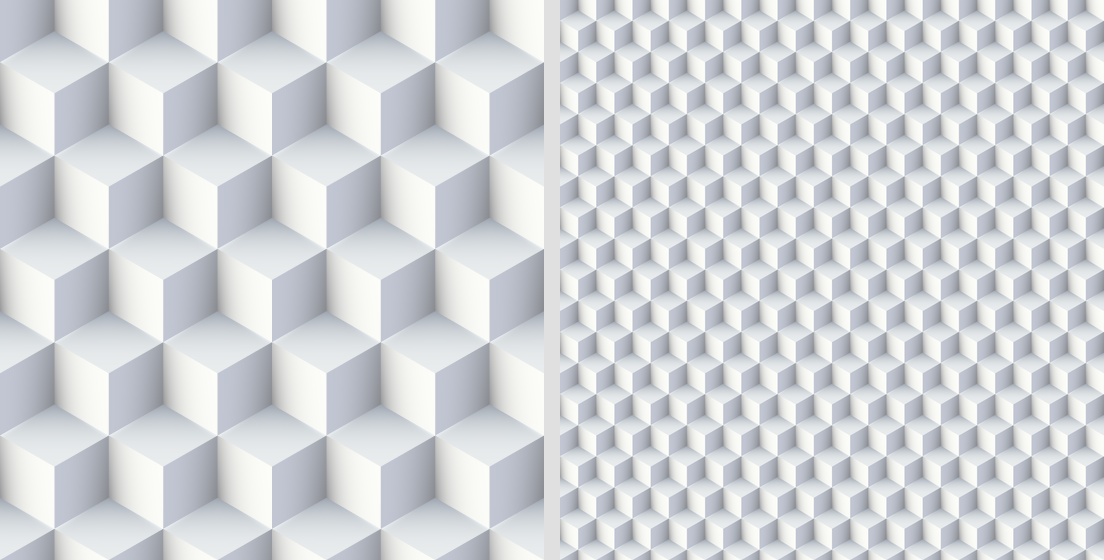
Left, the tile; right, the same tile 3 across and 3 down.
Give the GLSL for this pattern, as a WebGL 1 fragment shader.

```glsl
precision highp float;
uniform vec2 u_resolution;

// Hexagon-local position: x in -1..1, y in -1..1, cube corner at the origin.
vec2 hexLocal(vec2 uv) {
  vec2 period = vec2(2.0, 3.0);
  vec2 p = uv * vec2(5.0, 3.0) * period;
  vec2 a = mod(p, period) - 0.5 * period;
  vec2 b = mod(p + 0.5 * period, period) - 0.5 * period;
  return abs(a.y) + 0.5 * abs(a.x) < 1.0 ? a : b;
}

// Top face: darkens toward its back corner, with a glint on the side tips.
vec3 topFace(vec2 q) {
  float side = abs(q.x);
  float rim = max(1.0 - q.y - 0.5 * side, 0.0);
  float shadow = pow(q.y, 2.5) + 0.12 * exp(-9.0 * rim) * (1.0 - side);
  vec3 color = mix(vec3(0.91, 0.925, 0.93), vec3(0.64, 0.67, 0.71), shadow);
  float glint = exp(-32.0 * rim) * smoothstep(0.25, 0.85, side);
  return color + 0.09 * glint;
}

// Left face: warm white, shaded along the inner edge and most at its foot.
vec3 leftFace(float inward, float height) {
  float shadow = exp(-4.0 * inward) * (1.0 - 0.45 * height);
  return mix(vec3(0.993, 0.993, 0.978), vec3(0.59, 0.59, 0.60), shadow);
}

// Right face: blue grey, falling into shadow at the inner edge.
vec3 rightFace(float inward, float height) {
  float shadow = pow(1.0 - inward, 2.0) * (1.0 - 0.35 * height);
  return mix(vec3(0.757, 0.777, 0.825), vec3(0.53, 0.54, 0.56), shadow);
}

vec3 cubes(vec2 uv) {
  vec2 q = hexLocal(uv);
  float side = abs(q.x);
  if (q.y > 0.5 * side) return topFace(q);
  float inward = 1.0 - side;
  float height = q.y + 1.0 - 0.5 * side;
  return q.x < 0.0 ? leftFace(inward, height) : rightFace(inward, height);
}

void main() {
  // Average a 4 x 4 grid of samples for smooth edges.
  vec3 sum = vec3(0.0);
  for (int j = 0; j < 4; j++) {
    for (int i = 0; i < 4; i++) {
      vec2 offset = (vec2(float(i), float(j)) + 0.5) / 4.0 - 0.5;
      sum += cubes((gl_FragCoord.xy + offset) / u_resolution);
    }
  }
  gl_FragColor = vec4(sum / 16.0, 1.0);
}
```
